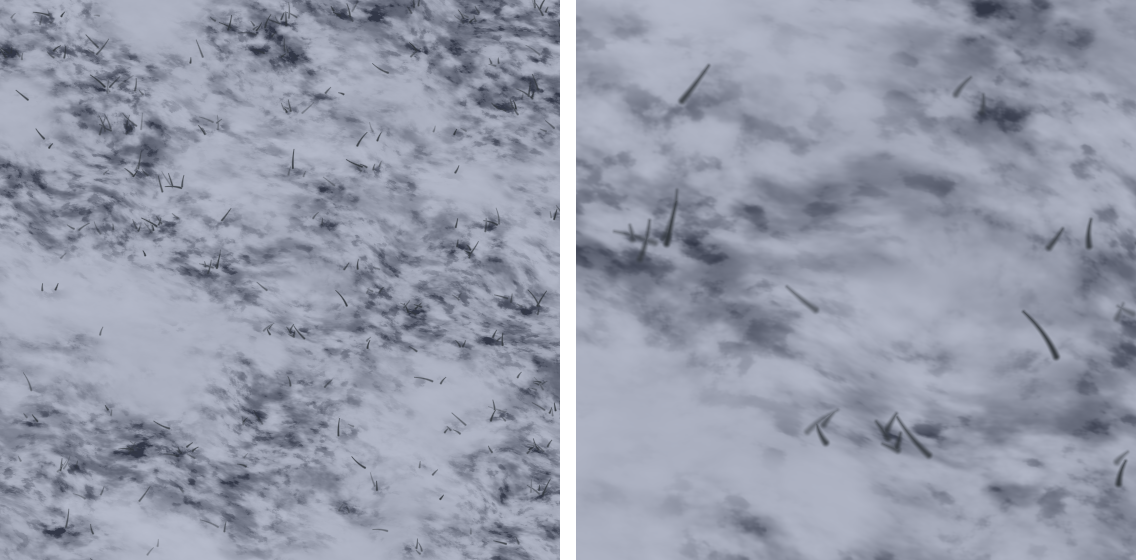
Left, the full canvas; right, a detail of the centre.
Reproduce this texture procedurally as a WebGL 2 fragment shader.

```glsl
#version 300 es
precision highp float;
// Windblown thin snow over rough ground, with dark grass blades poking through.

#define WIND_ANGLE 0.28      // downward tilt of the drifts, radians
#define PATCH_SCALE vec2(4.6, 8.0)
#define CLUMP_SCALE vec2(13.0, 27.0)
#define STREAK_SCALE vec2(30.0, 62.0)
#define SNOW_TONE 0.722
#define THAW_DEPTH 0.28      // darkening of the barest ground
#define TUFT_CELLS 14.0      // tufts across the canvas height
#define BLADE_DENSITY 0.62
#define BLADE_LENGTH 0.034
#define BLADE_WIDTH 0.0017
#define BLADE_COLOR vec3(0.19, 0.21, 0.23)
#define COLD_TINT vec3(0.0, 0.02, 0.083)

uniform vec2 u_resolution;
out vec4 fragColor;

float hash(vec2 cell) {
    vec3 h = fract(vec3(cell.xyx) * 0.1031);
    h += dot(h, h.yzx + 33.33);
    return fract((h.x + h.y) * h.z);
}

float valueNoise(vec2 p) {
    vec2 cell = floor(p);
    vec2 f = fract(p);
    f = f * f * (3.0 - 2.0 * f);
    float low = mix(hash(cell), hash(cell + vec2(1, 0)), f.x);
    float high = mix(hash(cell + vec2(0, 1)), hash(cell + vec2(1, 1)), f.x);
    return mix(low, high, f.y);
}

// Layered noise in 0..1, each octave turned a little to hide the lattice
float fbm(vec2 p) {
    const mat2 turn = mat2(0.98, 0.199, -0.199, 0.98);
    float sum = 0.0;
    float amplitude = 0.5333;
    for (int i = 0; i < 4; i++) {
        sum += amplitude * valueNoise(p);
        p = turn * p * 2.03 + 17.7;
        amplitude *= 0.5;
    }
    return sum;
}

// Coordinates along and across the wind
vec2 windSpace(vec2 p) {
    float c = cos(WIND_ANGLE);
    float s = sin(WIND_ANGLE);
    return vec2(c * p.x - s * p.y, s * p.x + c * p.y) + 5.0;
}

// How far the snow has thinned: 0 deep drift, 1 bare
float thawAt(vec2 wind) {
    return smoothstep(0.30, 0.70, fbm(wind * PATCH_SCALE));
}

// Coverage of one curved, tapering blade
float blade(vec2 offset, float lean, float len, float bend, float soft) {
    vec2 dir = vec2(sin(lean), cos(lean));
    float along = dot(offset, dir);
    float h = clamp(along / len, 0.0, 1.0);
    float across = dot(offset, vec2(dir.y, -dir.x)) - bend * h * h * len;
    float dist = length(vec2(across, along - h * len)) - BLADE_WIDTH * (1.0 - 0.7 * h);
    return 1.0 - smoothstep(-soft, soft, dist);
}

// Tufts on a jittered grid: x is blade coverage, y the litter at their feet
vec2 grass(vec2 p, float soft) {
    vec2 cover = vec2(0.0);
    vec2 home = floor(p * TUFT_CELLS);
    for (int k = 0; k < 9; k++) {
        vec2 cell = home + vec2(k % 3, k / 3) - 1.0;
        float vigor = hash(cell + 211.0);
        vigor *= vigor * (0.15 + 0.85 * thawAt(windSpace((cell + 0.5) / TUFT_CELLS)));
        vec2 center = 0.2 + 0.6 * vec2(hash(cell + 3.1), hash(cell + 41.7));
        vec2 foot = (p - (cell + center) / TUFT_CELLS) / vec2(0.026, 0.011);
        cover.y = max(cover.y, min(1.0, 2.5 * vigor) * exp(-dot(foot, foot)));
        for (int i = 0; i < 6; i++) {
            vec2 seed = cell * 6.0 + vec2(float(i) + 101.0, 57.0);
            if (hash(seed) > BLADE_DENSITY * 2.0 * vigor) continue;
            vec2 jitter = vec2(hash(seed + 7.3), hash(seed + 19.9)) - 0.5;
            vec2 root = (cell + center + jitter * vec2(0.6, 0.3)) / TUFT_CELLS;
            float lean = (hash(seed + 29.3) - 0.6) * 2.2;
            float size = hash(seed + 61.1);
            float len = BLADE_LENGTH * mix(0.25, 1.0, size * size);
            float bend = (hash(seed + 73.7) - 0.5) * 0.5;
            float strength = mix(0.35, 0.95, hash(seed + 88.3));
            cover.x = max(cover.x, strength * blade(p - root, lean, len, bend, soft));
        }
    }
    return cover;
}

void main() {
    vec2 p = gl_FragCoord.xy / u_resolution.y;
    float soft = max(0.0016, 0.7 / u_resolution.y);

    // Wind direction with a gentle meander
    vec2 wind = windSpace(p);
    vec2 meander = vec2(valueNoise(p * 11.0), valueNoise(p * 11.0 + 31.0)) - 0.5;
    wind += 0.024 * meander;

    // Drifts, dark clumps, fine streaks and small litter
    float thaw = thawAt(wind);
    float streaks = fbm(wind * STREAK_SCALE);
    float clumps = fbm(wind * CLUMP_SCALE + 43.0);
    float ground = smoothstep(0.37, 0.72, 0.62 * streaks + 0.38 * clumps);
    float specks = fbm(wind * STREAK_SCALE * vec2(1.9, 1.5) + 97.0);
    float litter = smoothstep(0.54, 0.76, specks);
    float swell = fbm(wind * vec2(6.0, 14.0) + 71.0);
    vec2 tuft = grass(p, soft);

    float tone = SNOW_TONE - 0.07 * swell - thaw * (0.045 + THAW_DEPTH * ground);
    tone -= (0.02 + 0.12 * thaw) * (specks - 0.5) + 0.13 * thaw * litter;
    tone -= tuft.y * (0.04 + 0.22 * smoothstep(0.42, 0.66, specks));
    vec3 color = max(tone, 0.2) + COLD_TINT;

    color = mix(color, BLADE_COLOR, tuft.x);
    fragColor = vec4(color, 1.0);
}
```
